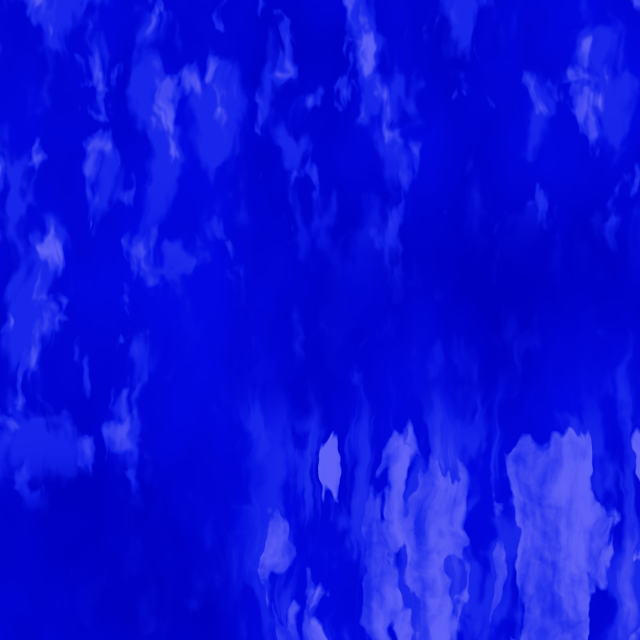
Give the GLSL for this texture, as a WebGL 1 fragment shader.

```glsl
precision highp float;

uniform vec2 u_resolution;

// Palette
const vec3 DEEP_BLUE = vec3(0.0, 0.0, 0.75);
const vec3 PURE_BLUE = vec3(0.01, 0.03, 0.885);
const vec3 HAZE_BLUE = vec3(0.075, 0.13, 0.915);
const vec3 PALE_BLUE = vec3(0.37, 0.38, 0.97);

// Feature frequencies, in cycles per canvas
const vec2 GROUND_SCALE = vec2(5.0, 2.8);
const vec2 HAZE_SCALE = vec2(11.0, 4.5);
const vec2 FLECK_SCALE = vec2(17.0, 7.5);
const vec2 SHEET_SCALE = vec2(10.0, 3.4);
const vec2 RAY_SCALE = vec2(24.0, 2.8);
const vec2 MOTTLE_SCALE = vec2(34.0, 22.0);
const float WARP_SCALE = 7.0;

// Strengths
const vec2 WARP = vec2(0.025, 0.05);
const float GROUND_LEVEL = 0.62;
const float GROUND_CONTRAST = 0.9;
const float SHADOW_DEPTH = 0.42;
const float HAZE_STRENGTH = 0.26;
const float FLECK_STRENGTH = 0.62;
const float RAY_STRENGTH = 0.32;
const float SHEET_LEVEL = 0.60;
const float SHEET_EDGE = 0.10;

// Soft areas: centre and radius
const vec2 LEFT_SHADOW = vec2(0.14, 0.10);
const vec2 LEFT_SHADOW_SIZE = vec2(0.25, 0.17);
const vec2 RIGHT_SHADOW = vec2(0.82, 0.57);
const vec2 RIGHT_SHADOW_SIZE = vec2(0.28, 0.15);
const vec2 SHEET_HEART = vec2(0.87, 0.15);
const vec2 SHEET_HEART_SIZE = vec2(0.10, 0.23);

vec2 hashGradient(vec2 cell) {
  vec3 h = fract(cell.xyx * vec3(0.1031, 0.1030, 0.0973));
  h += dot(h, h.yzx + 33.33);
  float angle = 6.2832 * fract((h.x + h.y) * h.z);
  return vec2(cos(angle), sin(angle));
}

float gradientNoise(vec2 p) {
  vec2 cell = floor(p);
  vec2 f = p - cell;
  vec2 w = f * f * f * (f * (f * 6.0 - 15.0) + 10.0);
  vec2 e = vec2(1.0, 0.0);
  float a = dot(hashGradient(cell), f);
  float b = dot(hashGradient(cell + e), f - e);
  float c = dot(hashGradient(cell + e.yx), f - e.yx);
  float d = dot(hashGradient(cell + e.xx), f - e.xx);
  return 1.4 * mix(mix(a, b, w.x), mix(c, d, w.x), w.y);
}

float fbm(vec2 p) {
  float sum = 0.0;
  float amplitude = 0.5;
  for (int i = 0; i < 4; i++) {
    sum += amplitude * gradientNoise(p);
    p = p * 2.03 + vec2(17.3, 9.1);
    amplitude *= 0.55;
  }
  return sum;
}

float softSpot(vec2 p, vec2 centre, vec2 size) {
  vec2 d = (p - centre) / size;
  return exp(-dot(d, d));
}

void main() {
  vec2 p = gl_FragCoord.xy / u_resolution;

  // Uneven bending of the brushed direction
  vec2 bend = vec2(fbm(p * WARP_SCALE + 31.0), fbm(p * WARP_SCALE + 57.0));
  vec2 q = p + WARP * bend;

  // Where each kind of mark appears
  float shadow = max(softSpot(p, LEFT_SHADOW, LEFT_SHADOW_SIZE),
                     softSpot(p, RIGHT_SHADOW, RIGHT_SHADOW_SIZE));
  float lower = 1.0 - smoothstep(0.26, 0.46, p.y);
  float sheetArea = lower * smoothstep(0.32, 0.46, p.x);
  float leftSide = (1.0 - smoothstep(0.18, 0.32, p.x)) * smoothstep(0.16, 0.30, p.y);
  float fleckArea = max(max(smoothstep(0.45, 0.75, p.y), leftSide), 0.25);
  fleckArea *= 1.0 - 0.8 * shadow;

  // Dense ground with broad, cloudy shading
  float ground = GROUND_LEVEL + GROUND_CONTRAST * fbm(q * GROUND_SCALE + 3.0);
  ground += 0.2 * sheetArea - SHADOW_DEPTH * shadow;

  // Thin haze around the worn places
  float mottle = fbm(q * MOTTLE_SCALE + 5.0);
  float hazeNoise = fbm(q * HAZE_SCALE + 24.0) + 0.12 * mottle;
  float haze = HAZE_STRENGTH * smoothstep(-0.04, 0.28, hazeNoise);
  haze *= max(fleckArea, sheetArea);

  // Small worn flecks, drawn out vertically
  float fleckNoise = fbm(q * FLECK_SCALE + 71.0) + 0.25 * hazeNoise + 0.04 * leftSide;
  float fleck = FLECK_STRENGTH * fleckArea * smoothstep(0.14, 0.48, fleckNoise);

  // Faint upright rays
  float ray = smoothstep(0.0, 0.42, fbm(q * RAY_SCALE + 12.0));
  ray *= RAY_STRENGTH * sheetArea;

  // Torn pale sheets with crisp edges, split by upright gaps
  float grain = fbm(q * RAY_SCALE * 0.7 + 88.0);
  float sheetNoise = fbm(q * SHEET_SCALE + 43.0) + 0.25 * grain + 0.08 * mottle;
  sheetNoise += 0.24 * softSpot(p, SHEET_HEART, SHEET_HEART_SIZE);
  float sheet = smoothstep(0.0, SHEET_EDGE, sheetNoise - 0.04 - 0.6 * (1.0 - sheetArea));
  sheet *= clamp(SHEET_LEVEL + 0.4 * mottle + 0.8 * grain, 0.15, 1.0);

  // Pale marks over the ground
  float pale = clamp(max(sheet, haze + fleck + ray), 0.0, 1.0);
  vec3 colour = mix(DEEP_BLUE, PURE_BLUE, clamp(ground + pale, 0.0, 1.0));
  colour = mix(colour, HAZE_BLUE, smoothstep(0.0, 0.24, pale));
  colour = mix(colour, PALE_BLUE, smoothstep(0.12, 1.0, pale));
  gl_FragColor = vec4(colour, 1.0);
}
```
